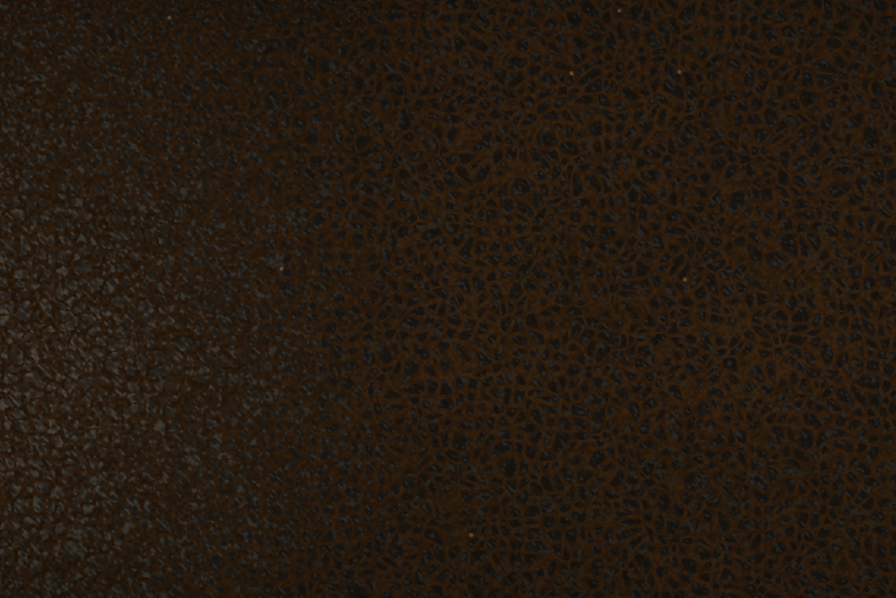
A Shadertoy shader for this texture:

```glsl
vec2 hash2(vec2 cell) {
    uvec2 q = uvec2(ivec2(cell) + 4096);
    uint n = q.x * 1597334677u ^ q.y * 3812015801u;
    n = (n ^ (n >> 15)) * 2246822519u;
    n = (n ^ (n >> 13)) * 3266489917u;
    n ^= n >> 16;
    return vec2(n & 65535u, n >> 16) / 65535.0;
}

float noise(vec2 p) {
    vec2 i = floor(p), f = fract(p);
    f = f * f * (3.0 - 2.0 * f);
    vec2 e = vec2(0.0, 1.0);
    return mix(mix(hash2(i).x, hash2(i + e.yx).x, f.x),
               mix(hash2(i + e.xy).x, hash2(i + e.yy).x, f.x), f.y);
}

// x: distance to the nearest crease, y: random value of the pebble
vec2 pebbles(vec2 p) {
    vec2 base = floor(p);
    float nearest = 9.0, second = 9.0, id = 0.0;
    for (int y = -1; y <= 1; y++)
    for (int x = -1; x <= 1; x++) {
        vec2 cell = base + vec2(x, y);
        vec2 h = hash2(cell);
        float d = length(cell + 0.1 + 0.8 * h - p);
        if (d < nearest) {
            second = nearest;
            nearest = d;
            id = hash2(cell + 517.0).y;
        } else second = min(second, d);
    }
    return vec2(second - nearest, id);
}

void mainImage(out vec4 fragColor, in vec2 fragCoord) {
    vec2 uv = fragCoord / iResolution.xy;
    vec2 p = fragCoord / iResolution.y;

    // Irregular pebbled grain
    vec2 warp = vec2(noise(p * 28.0), noise(p * 28.0 + 71.0)) - 0.5;
    vec2 pebble = pebbles(p * 43.0 + warp * 1.1);

    // Fine pores, stretched along a falling diagonal
    vec2 diagonal = vec2(p.x + p.y, p.y - p.x) * 0.7071;
    float pores = noise(diagonal * vec2(240.0, 130.0) + 40.0);
    float grit = noise(p * 190.0 + 300.0);
    float patches = noise(p * 5.0 + 9.0);

    // Raised pebble tops with ragged rims
    float rim = pebble.x + (pores - 0.5) * 0.28 + (grit - 0.5) * 0.2;
    float top = smoothstep(0.14, 0.42, rim + (pebble.y - 0.5) * 0.2);

    // Soft light from the left edge
    float sheen = smoothstep(0.5, 0.0, uv.x + (patches - 0.5) * 0.08);
    sheen *= 0.4 + 0.6 * exp(-pow((uv.y - 0.36) / 0.34, 2.0));

    // Brown creases
    vec3 crease = mix(vec3(0.135, 0.083, 0.036), vec3(0.205, 0.128, 0.057), grit);
    crease *= 0.94 + 0.14 * patches;
    crease *= mix(0.86, 1.05, smoothstep(0.1, 0.6, uv.x));

    // Dark tops with cool glints
    vec3 dark = mix(vec3(0.066, 0.056, 0.043), vec3(0.112, 0.094, 0.076), pores);
    float glint = smoothstep(0.5, 0.85, 0.6 * pores + 0.4 * grit);
    dark += vec3(0.05, 0.057, 0.06) * glint;
    dark += vec3(0.088, 0.083, 0.072) * sheen * (0.45 + 0.9 * pores);

    vec3 color = mix(crease, dark, top * 0.92);
    color += vec3(0.025, 0.022, 0.016) * sheen * grit;

    // Rare specks of pale dust
    vec2 dustCell = floor(p * 12.0);
    vec2 dust = hash2(dustCell + 900.0);
    float speck = length(fract(p * 12.0) - 0.2 - 0.6 * dust.yx);
    float rare = step(0.965, hash2(dustCell + 1700.0).x);
    color += vec3(0.22, 0.18, 0.13) * rare * smoothstep(0.06, 0.02, speck);

    // Slight falloff towards the upper and lower borders
    color *= 1.0 - 0.12 * pow(abs(uv.y - 0.5) * 2.0, 3.0);
    fragColor = vec4(color, 1.0);
}
```
